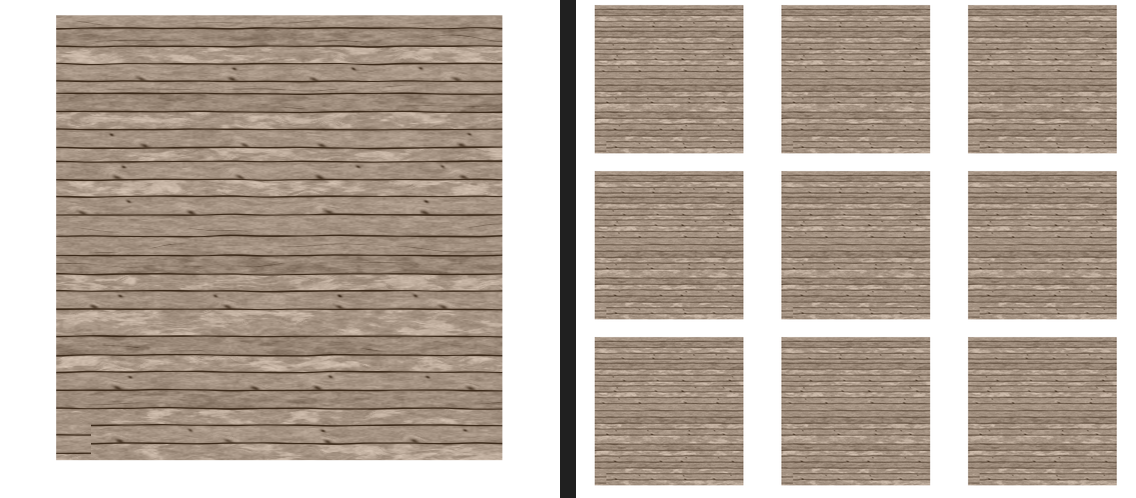
Left: one tile. Right: repeated 3 by 3.
Write a Shadertoy shader that draws this texture.

```glsl
// Square panel of weathered horizontal wooden planks, centred on a white ground.
#define PANEL_MIN vec2(0.1003, 0.0760)
#define PANEL_MAX vec2(0.8971, 0.9693)
#define PANEL_SIZE 611.0
#define WOOD vec3(0.645, 0.575, 0.512)
#define GROUND vec3(1.0)
#define SEAM_HALF_WIDTH 0.9
#define SEAM_DEPTH 0.44
#define GRAIN_DEPTH 0.17
#define KNOT_CELL 152.75
#define OFFCUT_WIDTH 48.0

// Plank kinds
const int PLAIN = 0, DARK = 1, PALE = 2, KNOTTY = 3;

// Plank heights and kinds from top to bottom, in panel units
const int PLANKS = 25;
const float HEIGHT[25] = float[25](18., 25., 24., 24., 17., 25., 24., 25., 19., 25., 23., 25.,
    29., 27., 26., 23., 25., 37., 26., 23., 25., 25., 23., 25., 23.);
const int KIND[25] = int[25](0, 1, 2, 3, 0, 1, 2, 3, 2, 3, 2, 3,
    0, 0, 1, 2, 3, 2, 1, 2, 3, 1, 2, 3, 2);
// The last three planks are cut differently at the left end
const vec3 OFFCUT_HEIGHT = vec3(36., 25., 10.);

float hash(vec2 p) {
    vec3 q = fract(p.xyx * 0.1031);
    q += dot(q, q.yzx + 33.33);
    return fract((q.x + q.y) * q.z);
}

float noise(vec2 p) {
    vec2 i = floor(p), f = fract(p);
    f = f * f * (3.0 - 2.0 * f);
    return mix(mix(hash(i), hash(i + vec2(1, 0)), f.x),
               mix(hash(i + vec2(0, 1)), hash(i + vec2(1, 1)), f.x), f.y);
}

float fbm(vec2 p) {
    return 0.55 * noise(p) + 0.3 * noise(p * 2.1 + 17.0) + 0.15 * noise(p * 4.3 + 41.0);
}

// Soft elliptical spot: 1 at its centre, fading outward
float spot(vec2 p, vec2 radius) {
    p /= radius;
    return exp(-dot(p, p));
}

// Finds the plank at p: its index, top and height; returns the seam distance
float findPlank(vec2 p, out int row, out float top, out float height) {
    float edge = 0.0, seam = 1e3;
    row = 0; top = 0.0; height = HEIGHT[0];
    for (int i = 0; i < PLANKS; i++) {
        bool offcut = i >= PLANKS - 3 && p.x < OFFCUT_WIDTH;
        float h = offcut ? OFFCUT_HEIGHT[i - PLANKS + 3] : HEIGHT[i];
        if (p.y >= edge) { row = i; top = edge; height = h; }
        edge += h;
        if (i < PLANKS - 1) seam = min(seam, abs(p.y - edge));
    }
    return seam;
}

// Brightness offset of the wood at p, measured down from the panel's top left
float woodTone(vec2 p, float px) {
    int row;
    float top, height;
    vec2 bent = p + vec2(0.0, 2.2 * (noise(p / vec2(48.0, 60.0)) - 0.5));
    float seam = findPlank(bent, row, top, height);
    int kind = KIND[row];
    float id = float(row);
    float across = (bent.y - top) / height;
    vec2 q = vec2(p.x + 137.0 * id, bent.y + 91.0 * id);

    // Knots: a small one high on the plank, a larger one resting on the lower seam
    float knot = 0.0, halo = 0.0;
    if (kind == KNOTTY) {
        float cell = floor(p.x / KNOT_CELL);
        vec2 key = vec2(cell, id);
        vec2 place = (cell + 0.2 + 0.6 * vec2(hash(key + 3.0), hash(key + 29.0))) * KNOT_CELL;
        vec2 upper = vec2(p.x - place.x, (across - 0.28) * height);
        vec2 lower = vec2(p.x - place.y, (across - 0.87) * height);
        upper.y -= 0.25 * upper.x;
        lower.y -= 0.3 * lower.x;
        knot = 0.36 * step(0.3, hash(key + 57.0)) * spot(upper, vec2(3.2, 1.8))
             + 0.33 * spot(lower, vec2(6.0, 2.6));
        halo = spot(lower + vec2(3.0, 4.0), vec2(17.0, 5.5));
    }

    // Fine fibres, bowed by slow swirls and by the knots
    float swirl = noise(q / vec2(26.0, 11.0)) - 0.5;
    float bow = swirl * (kind == PALE ? 9.0 : 4.0) + 6.0 * halo;
    float fibre = fbm(vec2(q.x / 17.0, (q.y + bow) / 3.2)) - 0.5;
    float speck = noise(q / vec2(4.0, 1.9)) - 0.5;
    float blotch = fbm(q / vec2(38.0, 10.0));
    float tone = GRAIN_DEPTH * fibre + 0.055 * speck + 0.07 * (blotch - 0.5);

    // Character of each kind
    tone += 0.02 * (hash(vec2(id, 7.0)) - 0.5) + 0.06 * halo - knot;
    if (kind == PALE) {
        float patchy = smoothstep(0.45, 0.7, blotch + 0.4 * fibre);
        tone += 0.015 + 0.085 * patchy;
    } else if (kind == DARK) {
        tone -= 0.025 + 0.09 * smoothstep(0.5, 0.72, blotch);
    }

    // Long drying cracks on plain and dark planks
    if (kind < PALE) {
        float path = 0.3 + 0.55 * noise(vec2(q.x / 75.0, id));
        float open = smoothstep(0.5, 0.75, noise(vec2(q.x / 42.0, id + 60.0)));
        float crack = abs(across - path) * height;
        tone -= 0.16 * open * clamp((0.5 - crack) / px + 0.5, 0.0, 1.0);
    }

    // Dark seams with a soft shadow and uneven width
    float width = SEAM_HALF_WIDTH * (0.7 + 0.6 * noise(vec2(p.x / 34.0, floor(p.y / 12.0))));
    float line = clamp((width - seam) / px + 0.5, 0.0, 1.0);
    tone -= 0.06 * exp(-seam * seam / 5.0);
    return mix(tone, -SEAM_DEPTH, line * 0.92);
}

void mainImage(out vec4 fragColor, in vec2 fragCoord) {
    vec2 uv = fragCoord / iResolution.xy;
    vec2 scale = PANEL_SIZE / (PANEL_MAX - PANEL_MIN);
    vec2 p = vec2(uv.x - PANEL_MIN.x, PANEL_MAX.y - uv.y) * scale;
    vec2 px = scale / iResolution.xy;

    // The plain ground on every side lets the canvas tile
    vec2 inside = clamp(min(p, PANEL_SIZE - p) / px + 0.5, 0.0, 1.0);
    vec3 wood = clamp(WOOD + woodTone(p, px.y), 0.0, 1.0);
    fragColor = vec4(mix(GROUND, wood, inside.x * inside.y), 1.0);
}
```
